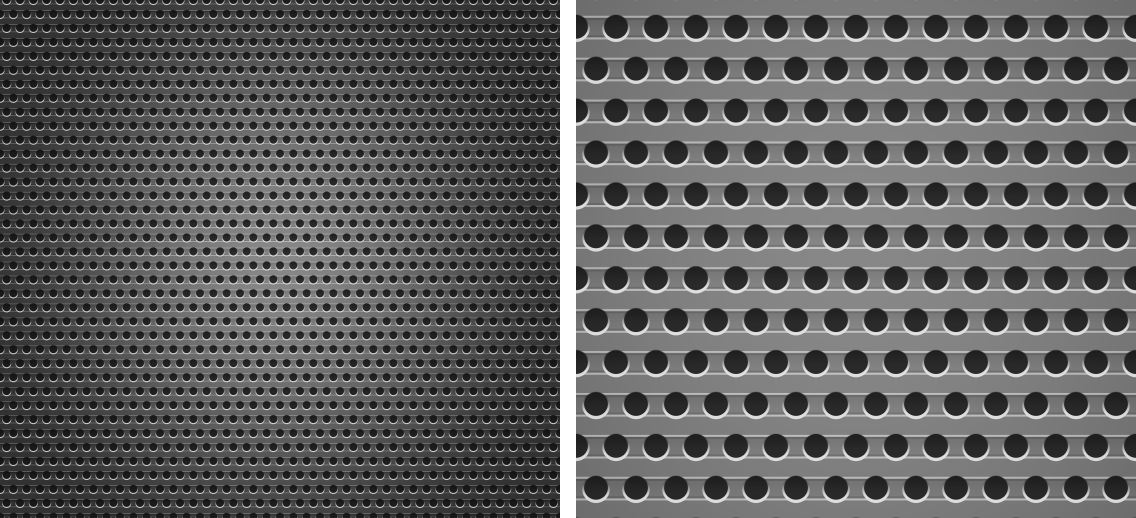
Left: the whole. Right: its middle third, enlarged.
Give the GLSL for this pattern, as a WebGL 1 fragment shader.

```glsl
precision highp float;

uniform vec2 u_resolution;

// Lengths are in units of one column width.
const vec2 GRID = vec2(42.0, 37.08);
const float ROW_STAGGER = 0.5;
const float HOLE_RADIUS = 0.297;
const float RIM_RADIUS = 0.345;
const float RIM_DROP = 0.035;
const float GROOVE_TOP = -0.25;
const float GROOVE_BOTTOM = 0.29;
const float LINE_HALF_WIDTH = 0.026;

const float PLATE_CENTER = 0.53;
const float PLATE_EDGE = 0.195;
const vec2 GLOW_SCALE = vec2(2.0, 1.65);
const float GLOW_REACH = 1.15;
const float HOLE_EDGE = 0.095;
const float HOLE_CENTER = 0.16;
const float RIM_LIGHT = 0.78;
const float LINE_LIGHT = 0.24;
const float LINE_SHADOW = 0.06;
const float GROOVE_SHADE = 0.92;

// Antialiased coverage of the region where the distance is negative.
float coverage(float dist, float pixel) {
    return clamp(0.5 - dist / pixel, 0.0, 1.0);
}

// Antialiased horizontal stroke that stays faithful below one pixel.
float stroke(float y, float halfWidth, float pixel) {
    return coverage(y - halfWidth, pixel) - coverage(y + halfWidth, pixel);
}

// Cell coordinates centred on a hole, with y pointing down.
vec2 holeCell(vec2 uv) {
    float rowPitch = GRID.x / GRID.y * u_resolution.y / u_resolution.x;
    float rowPosition = (1.0 - uv.y) * GRID.y + 0.5;
    float shift = ROW_STAGGER * mod(floor(rowPosition), 2.0);
    float x = fract(uv.x * GRID.x + shift) - 0.5;
    float y = fract(rowPosition) - 0.5;
    return vec2(x, y * rowPitch);
}

void main() {
    vec2 uv = gl_FragCoord.xy / u_resolution;
    vec2 cell = holeCell(uv);
    float pixel = GRID.x / u_resolution.x;

    // Plate lit by a broad central glow
    float spread = length((uv - 0.5) * GLOW_SCALE);
    float glow = 1.0 - smoothstep(0.0, GLOW_REACH, spread);
    float shade = mix(PLATE_EDGE, PLATE_CENTER, glow);

    // Shallow groove joining the holes of each row
    float groove = coverage(GROOVE_TOP - cell.y, pixel)
                 * coverage(cell.y - GROOVE_BOTTOM, pixel);
    float depth = smoothstep(GROOVE_TOP, GROOVE_BOTTOM, cell.y);
    shade *= mix(1.0, mix(GROOVE_SHADE, 1.0, depth), groove);

    // Each groove edge is a light line beside a dark one
    float lightLines = stroke(cell.y - GROOVE_TOP, LINE_HALF_WIDTH, pixel)
                     + stroke(cell.y - GROOVE_BOTTOM, LINE_HALF_WIDTH, pixel);
    float darkOffset = 2.0 * LINE_HALF_WIDTH;
    float darkLines =
        stroke(cell.y - GROOVE_TOP - darkOffset, LINE_HALF_WIDTH, pixel)
      + stroke(cell.y - GROOVE_BOTTOM + darkOffset, LINE_HALF_WIDTH, pixel);
    shade += LINE_LIGHT * lightLines - LINE_SHADOW * darkLines;

    // Bevelled rim: bright below, fading up the sides
    vec2 rimPoint = cell - vec2(0.0, RIM_DROP);
    float rim = coverage(length(rimPoint) - RIM_RADIUS, pixel);
    float lit = smoothstep(-0.2, 0.24, cell.y);
    float rimShade = mix(shade * 0.75, RIM_LIGHT + 0.1 * glow, lit);
    shade = mix(shade, rimShade, rim);

    // Dark hole, shadowed towards its upper edge
    float hole = coverage(length(cell) - HOLE_RADIUS, pixel);
    float inner = smoothstep(-HOLE_RADIUS, HOLE_RADIUS * 0.5, cell.y);
    float holeShade = mix(HOLE_EDGE, HOLE_CENTER, glow) * mix(0.8, 1.05, inner);
    shade = mix(shade, holeShade, hole);

    gl_FragColor = vec4(vec3(clamp(shade, 0.0, 1.0)), 1.0);
}
```
